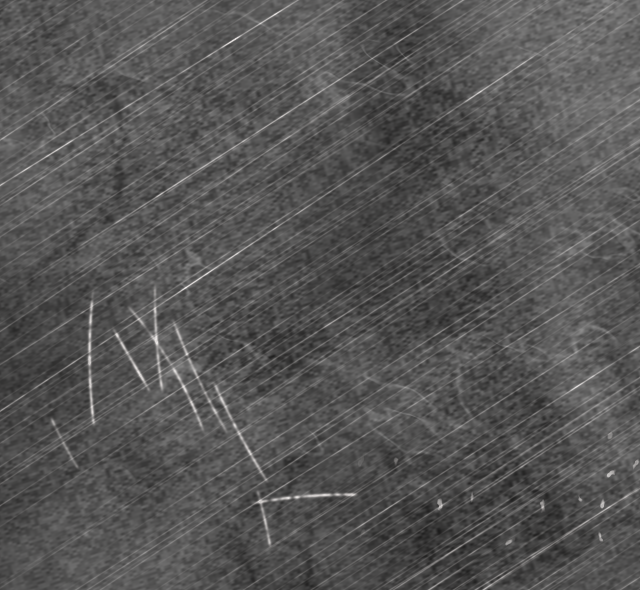
Write a Shadertoy shader that draws this texture.

```glsl
// Worn dark grey slate with grain, smudges, long diagonal scratches and a few steep gouges.

const vec3  STONE_COLOR    = vec3(0.288, 0.286, 0.285);
const vec3  SCRATCH_TINT   = vec3(1.0, 0.975, 0.965);
const float SCRATCH_ANGLE  = 0.575;   // radians above horizontal
const float SCRATCH_WIDTH  = 0.0014;  // in canvas heights
const float BOLD_STRENGTH  = 0.56;
const float FINE_STRENGTH  = 0.36;
const float HAIR_STRENGTH  = 0.21;
const float GOUGE_STRENGTH = 0.62;
const float GOUGE_WIDTH    = 0.0027;
const int   GOUGE_COUNT    = 9;
const float FLECK_STRENGTH = 0.36;
const float FLECK_CELLS    = 17.0;
const float GRAIN_CONTRAST = 0.16;
const float SMUDGE_CONTRAST = 0.30;
const float CREASE_DEPTH   = 0.06;
const float WISP_STRENGTH  = 0.10;

float hash(vec2 p) {
    return fract(sin(dot(p, vec2(127.1, 311.7))) * 43758.5);
}

float noise(vec2 p) {
    vec2 i = floor(p), f = fract(p);
    f = f * f * (3.0 - 2.0 * f);
    return mix(mix(hash(i), hash(i + vec2(1, 0)), f.x),
               mix(hash(i + vec2(0, 1)), hash(i + vec2(1, 1)), f.x), f.y);
}

float fbm(vec2 p) {
    float sum = 0.0, amp = 0.5;
    for (int i = 0; i < 4; i++) {
        sum += amp * noise(p);
        p = mat2(1.6, 1.2, -1.2, 1.6) * p + 7.3;
        amp *= 0.5;
    }
    return sum;
}

vec2 rotate(vec2 p, float a) {
    return vec2(cos(a) * p.x + sin(a) * p.y, cos(a) * p.y - sin(a) * p.x);
}

float lineProfile(float d, float width) {
    float w = max(width, 0.6 / iResolution.y);
    return exp(-d * d / (w * w));
}

// Nearly parallel lines along x, one per row, each with its own tilt and extent
float scratches(vec2 q, float density, float seed) {
    float sum = 0.0, row = floor(q.y * density);
    for (float k = -1.0; k <= 1.0; k++) {
        float id = row + k;
        float tilt = (hash(vec2(id, seed)) - 0.5) * 1.2 / density;
        float center = (id + hash(vec2(id, seed + 1.0))) / density + tilt * q.x;
        float middle = (hash(vec2(id, seed + 2.0)) - 0.5) * 1.2;
        float reach = mix(0.2, 1.0, hash(vec2(id, seed + 3.0)));
        float strength = pow(hash(vec2(id, seed + 4.0)), 1.7);
        float extent = 1.0 - smoothstep(reach * 0.4, reach, abs(q.x - middle));
        float worn = mix(0.45, 1.2, noise(vec2(q.x * 7.0, id * 3.9 + seed)));
        float broken = mix(0.35, 1.15, noise(vec2(q.x * 60.0, id * 7.3 + seed)));
        sum += strength * extent * worn * broken * lineProfile(q.y - center, SCRATCH_WIDTH);
    }
    return sum;
}

// Short, bowed cuts, mostly steep and sometimes crossing, in the lower left
float gouges(vec2 p) {
    float sum = 0.0;
    for (int i = 0; i < GOUGE_COUNT; i++) {
        float id = float(i);
        vec2 center = vec2(mix(0.1, 0.58, fract(id * 0.618 + 0.4)),
                           mix(0.06, 0.46, hash(vec2(id, 61.0))));
        float angle = 1.7 + (hash(vec2(id, 62.0)) - 0.5) * 0.9;
        angle = mod(id, 5.0) == 4.0 ? 0.08 : angle;
        float reach = mix(0.04, 0.14, hash(vec2(id, 63.0)));
        vec2 q = rotate(p - center, angle);
        q.y += (hash(vec2(id, 64.0)) - 0.5) * 1.6 * q.x * q.x;
        float extent = 1.0 - smoothstep(reach * 0.8, reach, abs(q.x));
        float chipped = mix(0.2, 1.2, noise(vec2(q.x * 130.0, id * 5.7)));
        float strength = mix(0.4, 1.0, hash(vec2(id, 65.0)));
        sum += strength * extent * chipped * lineProfile(q.y, GOUGE_WIDTH);
    }
    return sum;
}

// Small ragged chips, gathered at the lower right
float flecks(vec2 p) {
    vec2 cell = floor(p * FLECK_CELLS), f = fract(p * FLECK_CELLS);
    vec2 center = 0.3 + 0.4 * vec2(hash(cell + 3.0), hash(cell + 9.0));
    vec2 q = rotate(f - center, 0.6 + 1.4 * hash(cell + 5.0)) * vec2(0.55, 1.4);
    float size = mix(0.04, 0.11, hash(cell + 7.0));
    float d = length(q) + (noise(p * 190.0) - 0.5) * 0.1;
    float region = smoothstep(0.55, 0.75, p.x) * (1.0 - smoothstep(0.2, 0.34, p.y));
    return region * step(0.82, hash(cell)) * (1.0 - smoothstep(size - 0.04, size + 0.04, d));
}

void mainImage(out vec4 fragColor, in vec2 fragCoord) {
    vec2 p = fragCoord / iResolution.y;
    vec2 q = rotate(p - vec2(0.54, 0.5), SCRATCH_ANGLE);

    // Smudges and mottling
    float smudge = fbm(p * 3.2 + 2.0 * fbm(p * 2.5 + 11.0)) - 0.47;
    float mottle = noise(q * vec2(14.0, 26.0) + 40.0) - 0.5;
    float tone = smudge * SMUDGE_CONTRAST + mottle * 0.06;
    tone += 0.07 * smoothstep(0.55, 0.95, p.x * 0.5 + p.y * 0.45);

    // Fine grain, with a coarser part drawn out along the scratches
    float grain = noise(rotate(p, 0.3) * vec2(150.0, 240.0)) - 0.5;
    float coarse = noise(q * vec2(70.0, 130.0) + 20.0) - 0.5;
    tone += (grain + 0.45 * coarse) * GRAIN_CONTRAST * mix(0.6, 1.2, noise(p * 5.0));

    // Dark wandering creases and short pale wisps
    float vein = abs(fbm(p * 3.0 + 31.0) - 0.47);
    tone -= CREASE_DEPTH * (1.0 - smoothstep(0.0, 0.02, vein)) * smoothstep(0.45, 0.75, noise(p * 4.0 + 8.0));
    float wisp = abs(fbm(rotate(p, -0.5) * vec2(5.0, 11.0) + 53.0) - 0.47);
    tone += WISP_STRENGTH * (1.0 - smoothstep(0.0, 0.025, wisp)) * smoothstep(0.55, 0.85, noise(p * 9.0 + 3.0));

    // Pale marks, crowded into bands
    float band = mix(0.45, 1.5, noise(vec2(q.x * 1.5, q.y * 7.0) + 15.0));
    float marks = BOLD_STRENGTH * scratches(q, 23.0, 10.0)
                + FINE_STRENGTH * scratches(q, 52.0, 20.0) * band
                + HAIR_STRENGTH * scratches(q, 105.0, 30.0) * band;
    marks += GOUGE_STRENGTH * gouges(p) + FLECK_STRENGTH * flecks(p);

    vec3 color = STONE_COLOR + tone + SCRATCH_TINT * min(marks, 0.55);
    fragColor = vec4(clamp(color, 0.0, 1.0), 1.0);
}
```
